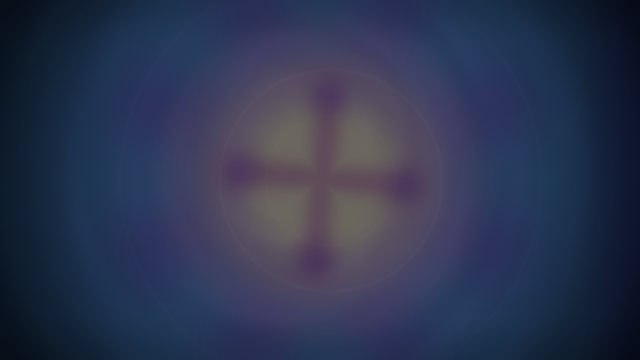
A Shadertoy shader for this background:

```glsl
// Blurred radial glow with a soft tilted cross, faint rings and a dark blue vignette.
#define GLOW_CENTER vec2(0.006, 0.004)
#define RING_CENTER vec2(0.030, -0.002)
#define TILT 0.085
#define ARM_WIDTH 0.043
#define SPOT_DISTANCE 0.235
#define RING_RADIUS 0.308
#define STREAK_AMOUNT 0.07

const vec3 OLIVE  = vec3(0.420, 0.405, 0.370);
const vec3 MAUVE  = vec3(0.335, 0.300, 0.380);
const vec3 INDIGO = vec3(0.250, 0.250, 0.390);
const vec3 BLUE   = vec3(0.165, 0.220, 0.375);
const vec3 TEAL   = vec3(0.115, 0.205, 0.325);
const vec3 NAVY   = vec3(0.070, 0.135, 0.210);
const vec3 NIGHT  = vec3(0.030, 0.065, 0.110);
const vec3 ROSE   = vec3(0.365, 0.280, 0.345);
const vec3 PLUM   = vec3(0.290, 0.210, 0.365);

float hash(vec2 p) {
    return fract(sin(dot(p, vec2(41.3, 289.1))) * 4375.85);
}

float noise(vec2 p) {
    vec2 i = floor(p), f = fract(p);
    f = f * f * (3.0 - 2.0 * f);
    return mix(mix(hash(i), hash(i + vec2(1, 0)), f.x),
               mix(hash(i + vec2(0, 1)), hash(i + vec2(1, 1)), f.x), f.y);
}

float bell(float x, float width) {
    return exp(-x * x / (width * width));
}

// Colour by distance from the centre
vec3 radialRamp(float r) {
    vec3 c = mix(OLIVE, MAUVE, smoothstep(0.14, 0.29, r));
    c = mix(c, INDIGO, smoothstep(0.27, 0.39, r));
    c = mix(c, BLUE, smoothstep(0.37, 0.51, r));
    c = mix(c, TEAL, smoothstep(0.50, 0.68, r));
    c = mix(c, NAVY, smoothstep(0.66, 0.83, r));
    return mix(c, NIGHT, smoothstep(0.80, 1.00, r));
}

void mainImage(out vec4 fragColor, in vec2 fragCoord) {
    vec2 uv = (fragCoord - 0.5 * iResolution.xy) / iResolution.y;
    vec2 p = uv - GLOW_CENTER;
    float r = length(p);
    vec2 dir = p / max(r, 1e-4);
    float angle = atan(p.y, p.x);
    vec3 color = radialRamp(r);

    // Tilted cross with a dark spot near the end of each arm
    float c = cos(TILT), s = sin(TILT);
    vec2 q = abs(vec2(c * p.x - s * p.y, s * p.x + c * p.y));
    float across = min(q.x, q.y), along = max(q.x, q.y);
    float arm = bell(across, ARM_WIDTH) * (1.0 - smoothstep(0.20, 0.33, along));
    color = mix(color, ROSE, 0.9 * arm);
    float spot = bell(length(vec2(across, along - SPOT_DISTANCE)), 0.060);
    color = mix(color, PLUM, 0.85 * spot);

    // Eight soft lobes, teal against violet, in the outer blue band
    float lobes = cos(8.0 * angle) * bell(r - 0.52, 0.13);
    color += lobes * vec3(-0.012, 0.020, 0.004);

    // Concentric streaks, smeared along the angle
    float streak = noise(dir * 2.5 + vec2(r * 17.0, 7.0 - r * 11.0)) - 0.5;
    color *= 1.0 + STREAK_AMOUNT * streak * smoothstep(0.05, 0.3, r);

    // Faint ring lines
    float ringDist = length(uv - RING_CENTER);
    float rings = bell(ringDist - RING_RADIUS, 0.004)
                + 0.5 * bell(ringDist - 0.585, 0.005)
                + 0.4 * bell(ringDist - 0.18, 0.004);
    color += 0.012 * rings;

    // Darker top and bottom, and a less green right edge
    color *= 1.0 - 0.10 * smoothstep(0.36, 0.5, abs(uv.y));
    color.g *= 1.0 - 0.25 * smoothstep(0.68, 0.89, uv.x);
    color += (hash(fragCoord) - 0.5) / 255.0;
    fragColor = vec4(color, 1.0);
}
```
